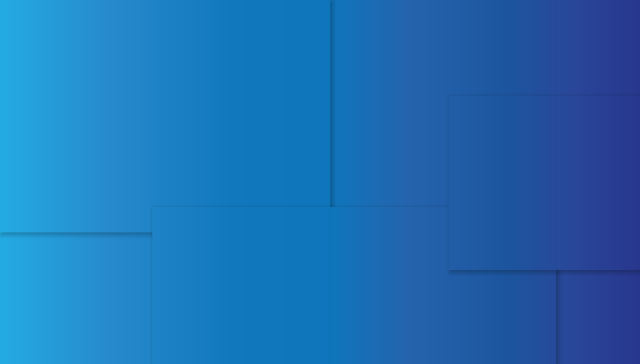
Give the GLSL for this background, as a Shadertoy shader.

```glsl
// Overlapping flat panels with soft shadows on a cyan to indigo gradient.

// Signed distance to a box given by its lower left and upper right corners
float boxDistance(vec2 p, vec2 lo, vec2 hi) {
    vec2 d = abs(p - 0.5 * (lo + hi)) - 0.5 * (hi - lo);
    return length(max(d, 0.0)) + min(max(d.x, d.y), 0.0);
}

// Horizontal gradient shared by the backdrop and every panel
vec3 gradient(float x) {
    vec3 c = mix(vec3(0.14, 0.67, 0.89), vec3(0.15, 0.54, 0.80), clamp(x / 0.17, 0.0, 1.0));
    c = mix(c, vec3(0.07, 0.47, 0.74), clamp((x - 0.17) / 0.19, 0.0, 1.0));
    c = mix(c, vec3(0.06, 0.46, 0.735), clamp((x - 0.36) / 0.16, 0.0, 1.0));
    c = mix(c, vec3(0.145, 0.39, 0.68), clamp((x - 0.52) / 0.12, 0.0, 1.0));
    c = mix(c, vec3(0.11, 0.335, 0.62), clamp((x - 0.64) / 0.15, 0.0, 1.0));
    c = mix(c, vec3(0.16, 0.28, 0.60), clamp((x - 0.79) / 0.10, 0.0, 1.0));
    return mix(c, vec3(0.155, 0.215, 0.55), clamp((x - 0.89) / 0.11, 0.0, 1.0));
}

// Lays one panel over the shading so far, with its shadow to the lower right
float addPanel(float shade, vec2 p, vec2 lo, vec2 hi) {
    float pixel = 1.0 / iResolution.x;
    float shadow = 1.0 - smoothstep(-0.009, 0.009, boxDistance(p - vec2(0.003, -0.003), lo, hi));
    float cover = 1.0 - smoothstep(-0.5 * pixel, 0.5 * pixel, boxDistance(p, lo, hi));
    return mix(shade * (1.0 - 0.3 * shadow), 1.0, cover);
}

void mainImage(out vec4 fragColor, in vec2 fragCoord) {
    // Canvas spans 1 unit across and 0.57 up
    vec2 p = fragCoord / iResolution.xy * vec2(1.0, 0.57);

    // Panels from back to front
    float shade = 1.0;
    shade = addPanel(shade, p, vec2(0.0, 0.206), vec2(0.516, 0.57));
    shade = addPanel(shade, p, vec2(0.238, -0.01), vec2(0.869, 0.246));
    shade = addPanel(shade, p, vec2(0.701, 0.147), vec2(1.02, 0.42));

    fragColor = vec4(gradient(p.x) * shade, 1.0);
}
```
